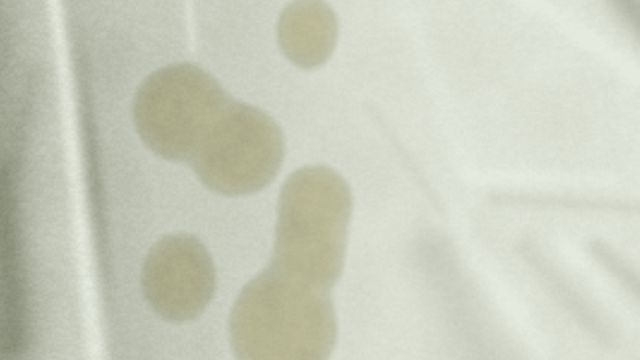
A Shadertoy shader for this texture:

```glsl
// Pale creased cotton cloth with soft tan stains and a long lit fold at the left.
#define CLOTH_DARK vec3(0.55, 0.57, 0.49)
#define CLOTH_LIGHT vec3(0.86, 0.88, 0.83)
#define STAIN_TINT vec3(0.875, 0.85, 0.745)
#define RIM_TINT vec3(0.90, 0.895, 0.84)
#define STAIN_SOFTNESS 0.014
#define STAIN_WOBBLE 0.016
#define WEAVE_SCALE 150.0
#define WEAVE_DEPTH 0.11
#define WRINKLE_DEPTH 0.16

float hash(vec2 p) {
    vec3 q = fract(p.xyx * 0.1031);
    q += dot(q, q.yzx + 33.33);
    return fract((q.x + q.y) * q.z);
}

float noise(vec2 p) {
    vec2 i = floor(p), f = fract(p);
    f = f * f * (3.0 - 2.0 * f);
    vec2 e = vec2(0.0, 1.0);
    return mix(mix(hash(i), hash(i + e.yx), f.x),
               mix(hash(i + e), hash(i + e.yy), f.x), f.y);
}

float fbm(vec2 p) {
    float sum = 0.0, gain = 0.5;
    for (int i = 0; i < 4; i++) {
        sum += gain * noise(p);
        p = mat2(1.6, 1.2, -1.2, 1.6) * p + 7.3;
        gain *= 0.5;
    }
    return sum;
}

float bell(float d, float width) {
    d /= width;
    return exp(-d * d);
}

float segmentDist(vec2 p, vec2 a, vec2 b) {
    vec2 ab = b - a;
    return length(p - a - ab * clamp(dot(p - a, ab) / dot(ab, ab), 0.0, 1.0));
}

// Soft streak of light or shade along a line
float streak(vec2 p, vec2 a, vec2 b, float width) {
    return bell(segmentDist(p, a, b), width);
}

float ellipseDist(vec2 p, vec2 center, vec2 radii) {
    return (length((p - center) / radii) - 1.0) * min(radii.x, radii.y);
}

float smoothUnion(float a, float b, float k) {
    float h = max(k - abs(a - b), 0.0) / k;
    return min(a, b) - h * h * k * 0.25;
}

float stainDist(vec2 p) {
    p += STAIN_WOBBLE * (vec2(fbm(p * 11.0), fbm(p * 11.0 + 31.0)) - 0.47);
    float top = ellipseDist(p, vec2(0.854, 0.912), vec2(0.088, 0.102));
    float small = ellipseDist(p, vec2(0.498, 0.228), vec2(0.104, 0.123));
    float pair = smoothUnion(ellipseDist(p, vec2(0.500, 0.690), vec2(0.130, 0.138)),
                             ellipseDist(p, vec2(0.655, 0.585), vec2(0.137, 0.132)), 0.04);
    float tall = smoothUnion(segmentDist(p, vec2(0.878, 0.442), vec2(0.855, 0.270)) - 0.100,
                             ellipseDist(p, vec2(0.788, 0.090), vec2(0.153, 0.165)), 0.05);
    return min(min(top, small), min(pair, tall));
}

// Broad light and folds: 0 is shade, 1 is lit cloth
float clothTone(vec2 p) {
    float tone = mix(0.10, 0.70, smoothstep(-0.04, 0.20, p.x + 0.05 * p.y));
    tone += 0.30 * smoothstep(0.35, 1.30, p.x);

    // Long fold and its shadow
    float across = p.x - 0.273 + 0.116 * p.y + 0.012 * (noise(vec2(p.y * 4.0, 2.0)) - 0.5);
    tone += 0.38 * bell(across, mix(0.034, 0.022, p.y));
    tone -= 0.34 * bell(across - 0.053, 0.027) * bell(p.y - 0.52, 0.36);
    tone -= 0.13 * bell(across - 0.10, 0.10);
    tone -= 0.28 * streak(p, vec2(0.01, 0.50), vec2(0.05, 0.05), 0.045);
    tone -= 0.15 * streak(p, vec2(0.10, 0.80), vec2(0.04, 0.55), 0.035);

    // Upper folds
    tone += 0.16 * streak(p, vec2(0.52, 1.02), vec2(0.537, 0.86), 0.016);
    tone += 0.12 * streak(p, vec2(1.46, 1.02), vec2(1.77, 0.79), 0.035);
    tone -= 0.50 * streak(p, vec2(1.72, 1.03), vec2(1.82, 0.91), 0.055);
    tone += 0.06 * streak(p, vec2(1.14, 0.95), vec2(1.28, 0.55), 0.040);

    // Diagonal creases towards the lower right
    tone -= 0.09 * streak(p, vec2(1.03, 0.70), vec2(1.24, 0.40), 0.020);
    tone -= 0.24 * streak(p, vec2(1.20, 0.30), vec2(1.36, -0.03), 0.085);
    tone += 0.12 * streak(p, vec2(1.25, 0.39), vec2(1.50, 0.03), 0.040);
    tone -= 0.15 * streak(p, vec2(1.46, 0.31), vec2(1.68, 0.06), 0.035);
    tone += 0.10 * streak(p, vec2(1.56, 0.33), vec2(1.76, 0.10), 0.030);
    tone -= 0.22 * streak(p, vec2(1.66, 0.31), vec2(1.80, 0.18), 0.030);

    // Shallow folds across the right side
    tone += 0.08 * streak(p, vec2(1.30, 0.51), vec2(1.70, 0.50), 0.025);
    tone -= 0.13 * streak(p, vec2(1.37, 0.45), vec2(1.80, 0.42), 0.022);
    return tone;
}

void mainImage(out vec4 fragColor, in vec2 fragCoord) {
    vec2 p = fragCoord / iResolution.y;

    // Cloth light, wrinkles and weave
    float tone = clothTone(p);
    tone += WRINKLE_DEPTH * (fbm(p * vec2(9.0, 6.0)) - 0.47);
    float weave = 0.6 * noise(p * WEAVE_SCALE) + 0.4 * noise(p * WEAVE_SCALE * vec2(0.4, 0.8));
    tone += WEAVE_DEPTH * (weave - 0.5) * mix(1.7, 0.9, smoothstep(0.0, 1.1, p.x));
    vec3 color = mix(CLOTH_DARK, CLOTH_LIGHT, clamp(tone, -0.5, 1.12));

    // Stains: greyish rim, warm mottled middle
    float d = stainDist(p);
    float cover = 1.0 - smoothstep(-STAIN_SOFTNESS, STAIN_SOFTNESS, d);
    vec3 tint = mix(RIM_TINT, STAIN_TINT, smoothstep(0.0, 0.055, -d));
    tint += vec3(0.07, 0.06, 0.05) * (fbm(p * 16.0 + 4.0) - 0.47);
    color *= mix(vec3(1.0), tint, cover);

    fragColor = vec4(color, 1.0);
}
```
